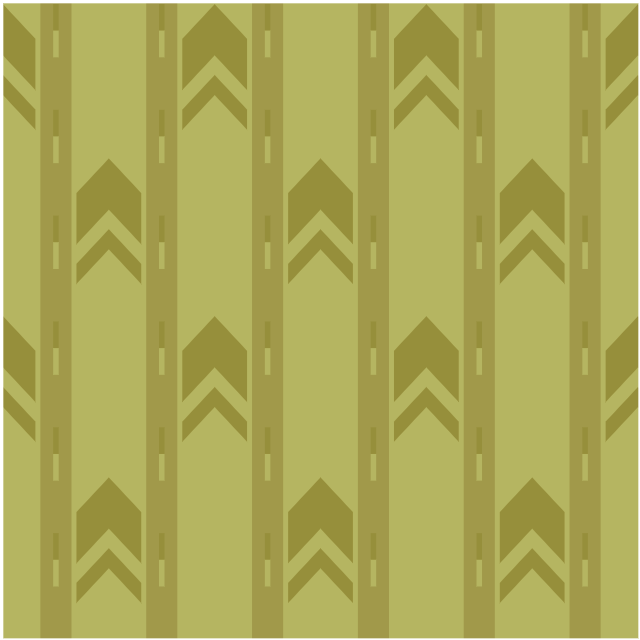
Give the GLSL for this pattern, as a WebGL 1 fragment shader.

```glsl
precision highp float;
// Six vertical roads with two-tone centre dashes, and staggered double
// chevrons in the lanes between them, inside a thin white margin.
// One unit is one lane; y runs downward and shapes are signed distances.

uniform vec2 u_resolution;

#define LANES 6.0
#define MARGIN_START 0.0052
#define MARGIN_END 0.0026
#define ROAD_HALF 0.147
#define DASH_HALF vec2(0.026, 0.126)
#define ARROW_HALF 0.306
#define ARROW_SLOPE 1.07
#define ROW_STEP 1.441
#define ROW_GROWTH 0.0165
#define LANE_COLOR vec3(0.71, 0.71, 0.38)
#define ROAD_COLOR vec3(0.63, 0.60, 0.29)
#define MARK_COLOR vec3(0.59, 0.56, 0.23)

float boxDistance(vec2 p, vec2 halfSize) {
  vec2 d = abs(p) - halfSize;
  return max(d.x, d.y);
}

// Upward chevron with its peak at the origin, thick measured vertically
float chevronDistance(vec2 p, float thick) {
  float depth = p.y - ARROW_SLOPE * abs(p.x);
  float band = abs(depth - 0.5 * thick) - 0.5 * thick;
  band /= length(vec2(1.0, ARROW_SLOPE));
  return max(band, abs(p.x) - ARROW_HALF);
}

float coverage(float d, float pixel) {
  return clamp(0.5 - d / pixel, 0.0, 1.0);
}

// One dash per unit of height, centred at the given phase
float dashDistance(float x, float y, float phase) {
  return boxDistance(vec2(x, fract(y - phase + 0.5) - 0.5), DASH_HALF);
}

void main() {
  vec2 uv = gl_FragCoord.xy / u_resolution;
  uv.y = 1.0 - uv.y;
  float scale = LANES / (1.0 - MARGIN_START - MARGIN_END);
  vec2 p = (uv - MARGIN_START) * scale;
  float pixel = scale / min(u_resolution.x, u_resolution.y);

  // Roads and their dark-over-light dashes
  float roadX = fract(p.x + 0.003) - 0.5;
  vec3 color = mix(LANE_COLOR, ROAD_COLOR, coverage(abs(roadX) - ROAD_HALF, pixel));
  color = mix(color, MARK_COLOR, coverage(dashDistance(roadX, p.y, 0.132), pixel));
  color = mix(color, LANE_COLOR, coverage(dashDistance(roadX, p.y, 0.384), pixel));

  // Chevron pairs in alternate lanes, with row gaps growing slightly downward
  float arrows = 1e3;
  for (int i = 0; i < 4; i++) {
    float row = float(i);
    float tip = 0.008 + row * (ROW_STEP + row * ROW_GROWTH);
    float x = mod(p.x + 0.003 - row + 1.0, 2.0) - 1.0;
    vec2 q = vec2(x, p.y - tip);
    arrows = min(arrows, chevronDistance(q, 0.484));
    arrows = min(arrows, chevronDistance(q - vec2(0.0, 0.669), 0.19));
  }
  color = mix(color, MARK_COLOR, coverage(arrows, pixel));

  // White margin
  float sheet = boxDistance(p - 0.5 * LANES, vec2(0.5 * LANES));
  color = mix(vec3(1.0), color, coverage(sheet, pixel));
  gl_FragColor = vec4(color, 1.0);
}
```
